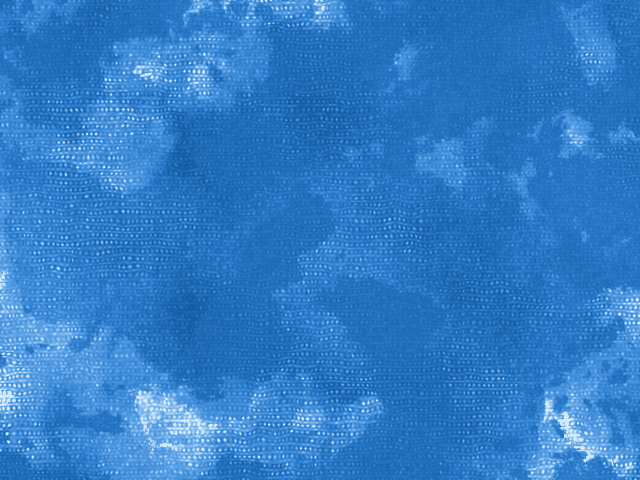
Write a Shadertoy shader that draws this texture.

```glsl
// Blue watercolour washes, ragged blots and pale flakes on coarse woven canvas.
#define THREADS vec2(98.0, 122.0)   // stitches per canvas height
#define WEAVE_DEPTH 2.5
#define CLOUD_SCALE 3.6
#define CLOUD_DEPTH 6.0
#define BASE_TONE 0.9
#define PALE_SCALE 5.6
#define PALE_LEVEL 0.61
#define DARK_SCALE 5.2
#define DARK_LEVEL 0.58
#define FLAKE_LEVEL 0.6
#define EDGE_SOFTNESS 0.018

float hash(vec2 p) {
    return fract(sin(dot(p, vec2(127.1, 311.7))) * 43758.5453);
}

float noise(vec2 p) {
    vec2 i = floor(p), f = fract(p);
    f = f * f * (3.0 - 2.0 * f);
    return mix(mix(hash(i), hash(i + vec2(1, 0)), f.x),
               mix(hash(i + vec2(0, 1)), hash(i + vec2(1, 1)), f.x), f.y);
}

float fbm(vec2 p) {
    float sum = 0.0, amp = 0.5, total = 0.0;
    for (int i = 0; i < 6; i++) {
        sum += amp * noise(p);
        total += amp;
        amp *= 0.56;
        p = mat2(1.6, 1.2, -1.2, 1.6) * p + 7.3;
    }
    return sum / total;
}

float mask(float field) {
    return smoothstep(-EDGE_SOFTNESS, EDGE_SOFTNESS, field);
}

// Small round drops, gathered in clusters
float drops(vec2 p) {
    vec2 q = p * 26.0, cell = floor(q);
    float cover = 0.0;
    for (int y = -1; y <= 1; y++)
    for (int x = -1; x <= 1; x++) {
        vec2 c = cell + vec2(x, y);
        vec2 centre = c + vec2(hash(c + 3.1), hash(c + 8.7));
        float radius = 0.15 + 0.4 * hash(c + 5.3);
        float present = step(0.55, noise(c * 0.2 + 40.0)) * step(0.45, hash(c));
        float drop = 1.0 - smoothstep(radius - 0.1, radius + 0.1, length(q - centre));
        cover = max(cover, present * drop);
    }
    return cover;
}

// Blue ramp from deep wash to almost bare canvas
vec3 pigment(float tone) {
    vec3 ramp[7] = vec3[7](
        vec3(0.12, 0.42, 0.71), vec3(0.16, 0.47, 0.78), vec3(0.22, 0.53, 0.83),
        vec3(0.29, 0.58, 0.87), vec3(0.38, 0.65, 0.91), vec3(0.58, 0.77, 0.94),
        vec3(0.84, 0.92, 0.98));
    vec3 colour = ramp[0] + vec3(0.03, 0.05, 0.065) * clamp(tone, -1.2, 0.0);
    for (int i = 0; i < 6; i++)
        colour += (ramp[i + 1] - ramp[i]) * clamp(tone - float(i), 0.0, 1.0);
    return colour;
}

void mainImage(out vec4 fragColor, in vec2 fragCoord) {
    vec2 p = (fragCoord - 0.5 * iResolution.xy) / iResolution.y;
    float rim = smoothstep(0.15, 0.58, length(p * vec2(0.8, 1.0)));

    // Plain weave: staggered raised stitches between wavering upright threads
    vec2 waver = vec2(noise(p * 32.0), noise(p * 32.0 + 30.0));
    vec2 threads = p * THREADS + 1.1 * waver;
    vec2 q = threads + vec2(0.5 * mod(floor(threads.y), 2.0), 0.0);
    vec2 stitch = floor(q), f = fract(q) - 0.5;
    float grain = hash(stitch);
    float bump = exp(-9.0 * f.x * f.x - 9.0 * f.y * f.y) - 0.33;
    float upright = 0.22 * cos(6.2832 * threads.x);
    float fibre = noise(p * vec2(230.0, 260.0)) - 0.5;

    // Washes; stitches roughen the borders of every blot
    vec2 s = p + 0.012 * (vec2(grain, hash(stitch + 19.0)) - 0.5);
    s += 0.05 * (vec2(noise(p * 12.0), noise(p * 12.0 + 50.0)) - 0.5);
    float clouds = fbm(p * CLOUD_SCALE + 11.0) - 0.5;
    float paleField = fbm(s * PALE_SCALE + 23.0) - PALE_LEVEL + 0.13 * rim;
    float darkField = fbm(s * DARK_SCALE + 61.0) - DARK_LEVEL + 0.04 * rim;
    float flakeField = fbm(s * 9.0 + 87.0) - FLAKE_LEVEL;
    float pale = mask(paleField);
    float dark = max(mask(darkField), rim * drops(s));
    float flake = mask(flakeField) * mask(paleField - 0.05) * rim;

    float tone = BASE_TONE + CLOUD_DEPTH * clouds;
    tone += pale * (1.1 + 7.0 * max(paleField, 0.0));
    tone = mix(tone, 0.1 + 0.15 * tone, 0.9 * dark);
    tone += flake * (1.5 + 14.0 * max(flakeField, 0.0));

    // Dry brush catches the raised threads in patches
    float dry = smoothstep(0.38, 0.65, fbm(p * 6.0 + 130.0));
    float depth = WEAVE_DEPTH * (0.55 + 0.8 * dry) * (0.45 + 1.1 * grain);
    tone += (bump + upright) * depth * (1.0 - 0.45 * dark);
    tone += (0.8 * (grain - 0.5) + 1.1 * fibre) * (1.0 - 0.4 * dark);

    fragColor = vec4(pigment(tone), 1.0);
}
```
